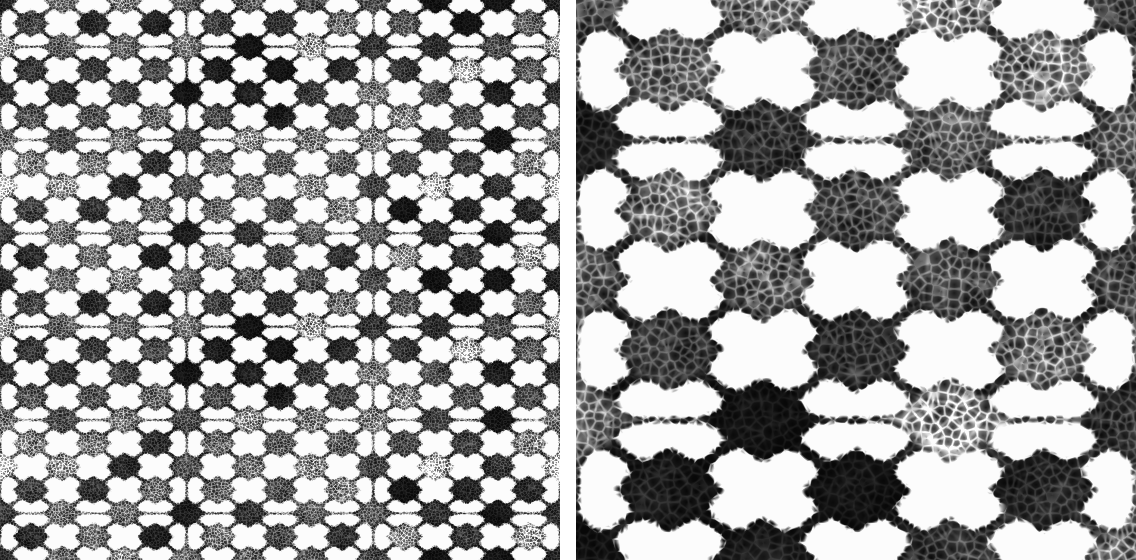
Left: the whole. Right: its middle third, enlarged.
This pattern is drawn by a WebGL 1 fragment shader. Its source:

```glsl
precision highp float;
// Worn black-and-white lattice of rounded diamonds joined by struts and thin grout lines.
uniform vec2 u_resolution;

vec2 hash2(vec2 c) {
  vec3 q = fract(c.xyx * vec3(0.1031, 0.1030, 0.0973));
  q += dot(q, q.yzx + 33.33);
  return fract((q.xx + q.yz) * q.zy);
}

vec2 wrapCell(vec2 c, vec2 period) {
  return floor(mod(c + 0.5, period));
}

// Wrapping cellular noise: distances to the nearest and second nearest seed.
vec2 cellular(vec2 p, vec2 period) {
  vec2 base = floor(p);
  vec2 nearest = vec2(8.0);
  for (int j = -1; j <= 1; j++) {
    for (int i = -1; i <= 1; i++) {
      vec2 c = base + vec2(float(i), float(j));
      float d = length(c + hash2(wrapCell(c, period)) - p);
      nearest = d < nearest.x ? vec2(d, nearest.x) : vec2(nearest.x, min(nearest.y, d));
    }
  }
  return nearest;
}

float smoothMin(float a, float b, float k) {
  float h = max(k - abs(a - b), 0.0) / k;
  return min(a, b) - 0.25 * h * h * k;
}

// Rhombus with softened tips.
float diamond(vec2 d, vec2 halfSize) {
  vec2 rounded = sqrt(d * d + 0.0016);
  return (dot(rounded, halfSize.yx) - halfSize.x * halfSize.y) / length(halfSize);
}

void main() {
  vec2 uv = gl_FragCoord.xy / u_resolution;
  vec2 p = uv * 12.0;
  float pixel = 12.0 / min(u_resolution.x, u_resolution.y);

  // Staggered lattice: 9 by 12 repeats with a second diamond in each centre.
  vec2 q = uv * vec2(9.0, 12.0);
  vec2 id = 2.0 * floor(q + 0.5);
  vec2 offset = abs(q - 0.5 * id);
  if (offset.x + offset.y > 0.5) id = 2.0 * floor(q) + 1.0;
  vec2 local = (q - 0.5 * id) * vec2(4.0 / 3.0, 1.0);

  // Grain and wear, repeating twice down the canvas.
  vec2 fine = cellular(p * 15.0, vec2(180.0, 90.0));
  vec2 coarse = cellular(p * 6.0, vec2(72.0, 36.0));
  float blotch = cellular(p * 2.5, vec2(30.0, 15.0)).x - 0.5;
  float grain = 0.45 * (1.0 - smoothstep(0.0, 0.4, fine.y - fine.x))
              + 0.25 * (1.0 - smoothstep(0.0, 0.25, coarse.y - coarse.x))
              + 0.4 * fine.x + 0.35 * blotch;
  vec2 t = 6.2831853 * uv * vec2(1.0, 2.0);
  float wear = 0.5 + 0.25 * cos(2.0 * t.x - 1.4 + 0.8 * sin(t.y))
             + 0.25 * cos(t.y - 2.1 + sin(t.x));

  // Diamonds, diagonal struts and grout, with filleted joints.
  float body = diamond(local, vec2(0.42, 0.325));
  float strut = abs(3.0 * abs(local.x) - 4.0 * abs(local.y)) / 5.0 - 0.033;
  float row = abs(mod(p.y, 2.0) - 1.0) - 0.014;
  float column = abs(mod(p.x + 2.0, 4.0) - 2.0) - 0.020;
  float grout = min(row, column);
  float shape = smoothMin(smoothMin(body, strut, 0.11), grout, 0.09);
  shape += 0.025 * (grain - 0.5);

  // Each diamond has its own shade; a few are almost worn away.
  vec2 shade = hash2(wrapCell(id, vec2(18.0, 12.0)) + 7.0);
  float diamondTone = 0.10 + 0.52 * shade.x + 0.32 * (wear - 0.5) + 0.35 * step(0.92, shade.y);
  float lineTone = 0.28 + 0.35 * (wear - 0.5);
  lineTone += 0.2 * (1.0 - smoothstep(-0.01, 0.03, grout));
  float tone = mix(max(diamondTone, 0.09), max(lineTone, 0.1), smoothstep(-0.02, 0.06, body));
  tone *= 0.35 + 1.3 * grain;
  tone *= mix(0.75, 1.0, smoothstep(0.0, 0.07, -shape));

  float soft = 0.75 * pixel + 0.008;
  float ink = 1.0 - smoothstep(-soft, soft, shape);
  gl_FragColor = vec4(vec3(mix(0.99, clamp(tone, 0.03, 0.99), ink)), 1.0);
}
```
